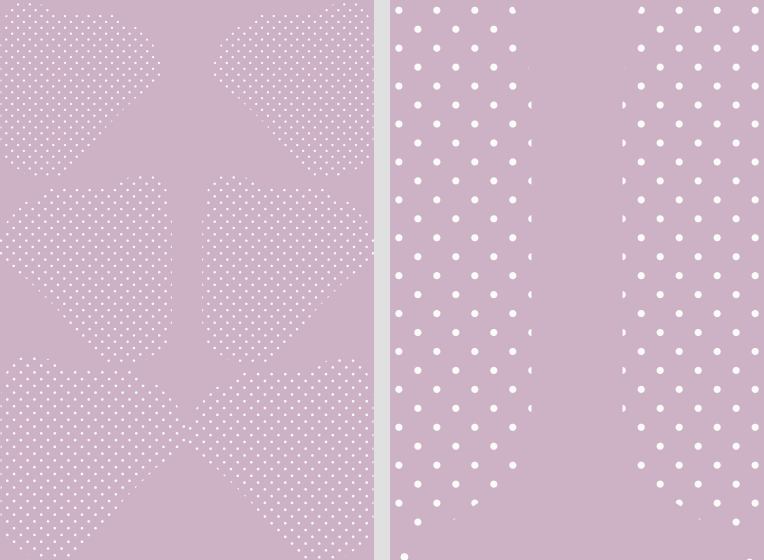
Left, the full canvas; right, a detail of the centre.
This pattern is drawn by a Shadertoy shader. Its source:

```glsl
// Mauve ground with six mirrored wing-shaped patches of fine staggered white dots.

#define GROUND vec3(0.80, 0.70, 0.77)
#define DOT_COLOUR vec3(0.985)
#define CANVAS vec2(512.0, 768.0)  // design units, top-down
#define ROWS 3
#define PITCH 17.33                // dot spacing within a patch
#define DOT_RADIUS 1.62
#define LATTICE_START vec2(9.3, 19.7)
#define ROW_GROWTH 0.0725          // scale gained per row
#define MIDDLE_GAP 20.0            // half gap between patches that face outward
#define LAST_ROW_SHIFT 2.5         // drop of the lower right patch

const int CORNERS = 21;
const vec2 OUTLINE[CORNERS] = vec2[CORNERS](
    vec2(0.8, 60), vec2(4, 28), vec2(14, 8), vec2(28, 0), vec2(46, 0),
    vec2(62, 3), vec2(96, 17), vec2(167, 17), vec2(202, 37), vec2(226, 62),
    vec2(237, 84), vec2(237, 106), vec2(222, 129), vec2(200, 141),
    vec2(160, 180), vec2(120, 229), vec2(92, 256), vec2(52, 257),
    vec2(36, 252.5), vec2(8, 233), vec2(0.8, 205));

// Signed distance to the patch outline, negative inside
float patchDistance(vec2 p) {
    float nearest = 1e9;
    float side = 1.0;
    for (int i = 0; i < CORNERS; i++) {
        vec2 a = OUTLINE[i];
        vec2 b = OUTLINE[(i + 1) % CORNERS];
        vec2 edge = b - a;
        vec2 w = p - a;
        vec2 gap = w - edge * clamp(dot(w, edge) / dot(edge, edge), 0.0, 1.0);
        nearest = min(nearest, dot(gap, gap));
        bool crosses = (a.y > p.y) != (b.y > p.y);
        if (crosses && p.x < a.x + edge.x * w.y / edge.y) side = -side;
    }
    return side * sqrt(nearest);
}

// Distance to the nearest dot of two interleaved square lattices
float dotDistance(vec2 p) {
    vec2 q = p - LATTICE_START;
    vec2 straight = mod(q + 0.5 * PITCH, PITCH) - 0.5 * PITCH;
    vec2 staggered = mod(q, PITCH) - 0.5 * PITCH;
    return min(length(straight), length(staggered)) - DOT_RADIUS;
}

// Coverage of a shape, smoothed over one pixel
float coverage(float distanceToEdge, float pixel) {
    return clamp(0.5 - distanceToEdge / pixel, 0.0, 1.0);
}

void mainImage(out vec4 fragColor, in vec2 fragCoord) {
    vec2 uv = fragCoord / iResolution.xy;
    vec2 p = vec2(uv.x, 1.0 - uv.y) * CANVAS;
    float pixel = CANVAS.y / iResolution.y;
    float fromMiddle = abs(p.x - 0.5 * CANVAS.x);

    float ink = 0.0;
    for (int row = 0; row < ROWS; row++) {
        // Rows grow downward and alternate between facing in and out
        float r = float(row);
        float size = 1.0 + ROW_GROWTH * (r - 1.0);
        float top = 3.8 + 237.2 * r + 5.65 * r * (r - 1.0);
        if (row == ROWS - 1 && p.x > 0.5 * CANVAS.x) top += LAST_ROW_SHIFT;
        float across = row % 2 == 1 ? fromMiddle - MIDDLE_GAP
                                    : 0.5 * CANVAS.x - fromMiddle;
        vec2 local = vec2(across, p.y - top) / size;

        // Dots are cut off by the patch outline
        float localPixel = pixel / size;
        float dots = coverage(dotDistance(local), localPixel);
        ink = max(ink, dots * coverage(patchDistance(local), localPixel));
    }
    fragColor = vec4(mix(GROUND, DOT_COLOUR, ink), 1.0);
}
```
